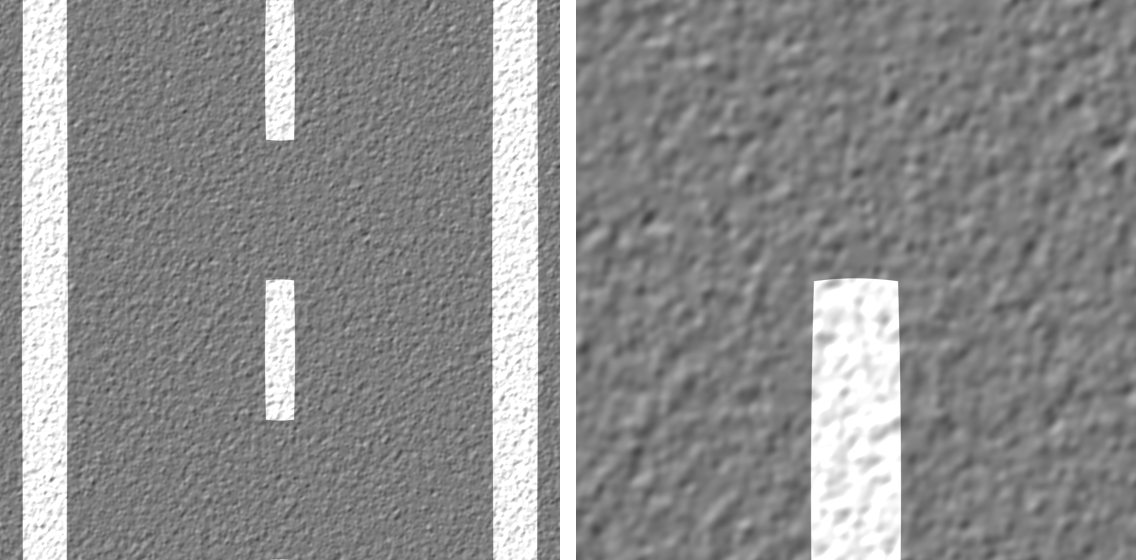
Left: the whole. Right: its middle third, enlarged.
Write a WebGL 2 fragment shader that draws this texture.

```glsl
#version 300 es
precision highp float;

#define ASPHALT_TONE 0.487
#define ASPHALT_RELIEF 0.052
#define PAINT_TONE 0.975
#define PAINT_RELIEF 0.105
#define SIDE_OFFSET 0.42
#define SIDE_HALF_WIDTH 0.0402
#define DASH_HALF_WIDTH 0.0268
#define DASH_REPEATS 2.0
#define COARSE_CELLS 84.0
#define FINE_CELLS 136.0

uniform vec2 u_resolution;
out vec4 outColor;

const float TAU = 6.2831853;
const vec2 LIGHT_DIR = vec2(-0.7071, 0.7071);

// Integer hash: three values in 0..1 for a cell
vec3 hash3(vec2 cell, float seed) {
    uvec3 v = uvec3(cell, seed) * 1664525u + 1013904223u;
    for (int i = 0; i < 2; i++) {
        v.x += v.y * v.z;
        v.y += v.z * v.x;
        v.z += v.x * v.y;
        v ^= v >> 16u;
    }
    return vec3(v & 0xffffu) / 65535.0;
}

// Wrapping cellular noise: slope toward the light of scattered bumps and pits
float embossedGrain(vec2 uv, float cells) {
    vec2 p = uv * cells;
    vec2 base = floor(p);
    float slope = 0.0;
    for (int y = -1; y <= 1; y++) {
        for (int x = -1; x <= 1; x++) {
            vec2 cell = base + vec2(x, y);
            vec3 rnd = hash3(mod(cell, cells), cells);
            vec2 d = p - cell - rnd.xy;
            float falloff = max(0.0, 1.0 - dot(d, d));
            float height = 2.0 * rnd.z - 1.0;
            slope += height * dot(d, LIGHT_DIR) * falloff * falloff * falloff;
        }
    }
    return slope * 10.3; // scaled to unit deviation
}

// Solid side lines, mirrored about the centre and slightly wider halfway up
float sideLineDistance(vec2 uv) {
    float halfWidth = SIDE_HALF_WIDTH - 0.0009 * cos(TAU * uv.y);
    return abs(abs(uv.x - 0.5) - SIDE_OFFSET) - halfWidth;
}

// Centre dashes filling the upper half of each repeat, with softly bowed edges
float dashDistance(vec2 uv) {
    float halfLength = 0.25 / DASH_REPEATS;
    float along = (fract(uv.y * DASH_REPEATS + 0.25) - 0.5) / DASH_REPEATS;
    along = (fract(uv.y * DASH_REPEATS - 0.25) - 0.5) / DASH_REPEATS;
    float across = uv.x - 0.5;
    float u = across / DASH_HALF_WIDTH;
    float v = along / halfLength;
    vec2 d = abs(vec2(across, along));
    d -= vec2(DASH_HALF_WIDTH - 0.0018 * v * v, halfLength + 0.001 - 0.002 * u * u);
    return max(d.x, d.y);
}

void main() {
    vec2 uv = gl_FragCoord.xy / u_resolution;
    float edge = 0.8 / min(u_resolution.x, u_resolution.y);

    // Pressed surface shared by road and paint
    float grain = 0.78 * embossedGrain(uv, COARSE_CELLS)
                + 0.62 * embossedGrain(uv, FINE_CELLS);

    // Painted markings over asphalt
    float markings = min(sideLineDistance(uv), dashDistance(uv));
    float paintMask = 1.0 - smoothstep(-edge, edge, markings);
    float asphalt = ASPHALT_TONE + ASPHALT_RELIEF * grain;
    float paint = min(1.0, PAINT_TONE + PAINT_RELIEF * grain);
    outColor = vec4(vec3(mix(asphalt, paint, paintMask)), 1.0);
}
```
